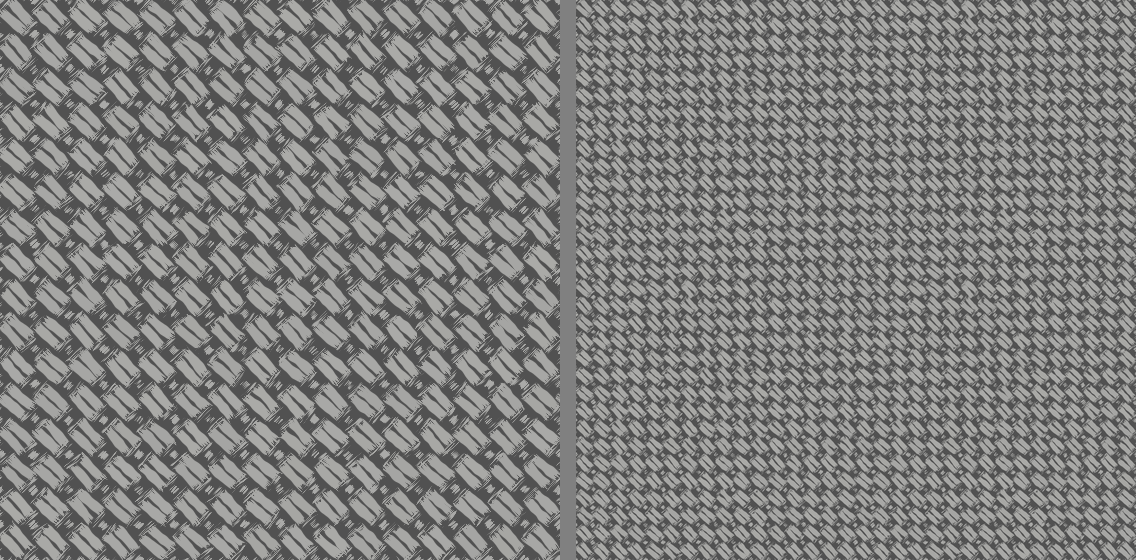
Left, the tile; right, the same tile 2 across and 2 down.
Reproduce this pattern procedurally as a WebGL 1 fragment shader.

```glsl
precision highp float;
// Dry-brush basket weave: a 16 x 16 grid of paired pale diagonal strokes on
// dark grey. Each stroke is a jittered box, broken by stretched gradient noise;
// dry cross strokes add hatching, and seeds wrap so that the sheet tiles.

uniform vec2 u_resolution;

#define REPEATS 16.0
#define GROUND vec3(0.318, 0.318, 0.318)
#define PAINT vec3(0.668, 0.668, 0.658)
#define STROKE_HALF vec2(0.44, 0.137)  // half length and half width, in cells
#define PAIR_OFFSET 0.172              // stroke axis to pair centre
#define BRISTLES 26.0                  // noise cells across one repeat
#define LOADING 0.72                   // paint held at the middle of a stroke
#define END_WEAR 0.75                  // paint lost at the stroke ends
#define TILT 0.2                       // range of random stroke angles
#define PATCH_HALF vec2(0.15, 0.10)
#define FRINGE_HALF vec2(0.42, 0.075)

float hash(vec2 p) {
  vec3 q = fract(vec3(p.xyx) * 0.1031);
  q += dot(q, q.yzx + 33.33);
  return fract((q.x + q.y) * q.z);
}

float cornerSlope(vec2 corner, vec2 offset) {
  float angle = 6.28318 * hash(corner);
  return dot(vec2(cos(angle), sin(angle)), offset);
}

float gradientNoise(vec2 p) {
  vec2 i = floor(p), f = p - i;
  vec2 w = f * f * f * (f * (f * 6.0 - 15.0) + 10.0);
  vec2 e = vec2(1.0, 0.0);
  float low = mix(cornerSlope(i, f), cornerSlope(i + e, f - e), w.x);
  float high = mix(cornerSlope(i + e.yx, f - e.yx),
                   cornerSlope(i + 1.0, f - 1.0), w.x);
  return mix(low, high, w.y);
}

// Coverage of one stroke lying along q.x; dryness thins its paint.
float brush(vec2 q, vec2 halfSize, float dryness, vec2 seed, float pixel) {
  float tilt = TILT * (hash(seed) - 0.5);
  q += tilt * vec2(-q.y, q.x);
  q.x += 0.08 * (hash(seed + 3.1) - 0.5);
  q.y += 0.3 * (hash(seed + 7.7) - 0.5) * q.x * q.x;
  if (abs(q.x) > halfSize.x * 1.4 || abs(q.y) > halfSize.y + 0.08) return 0.0;

  // Ragged outline
  float ends = halfSize.x * (1.0 + 0.4 * gradientNoise(seed + vec2(0.5, q.y * 14.0)));
  float sides = halfSize.y + 0.04 * gradientNoise(seed + vec2(q.x * 4.0, 0.5));
  float inside = min(ends - abs(q.x), sides - abs(q.y));
  float body = smoothstep(-0.7 * pixel, 0.7 * pixel, inside);

  // Bristle streaks, opening towards the ends
  float bristle = gradientNoise(seed + q * vec2(2.5, BRISTLES));
  float wear = dryness + END_WEAR * smoothstep(0.45, 1.1, abs(q.x) / halfSize.x);
  float soft = max(0.3 * pixel * BRISTLES, 0.03);
  return body * smoothstep(-soft, soft, bristle + LOADING - wear);
}

void main() {
  vec2 p = gl_FragCoord.xy / u_resolution * REPEATS;
  float pixel = REPEATS / min(u_resolution.x, u_resolution.y);
  vec2 home = floor(p);
  float paint = 0.0;

  for (int y = -1; y <= 1; y++) {
    for (int x = -1; x <= 1; x++) {
      vec2 cell = home + vec2(float(x), float(y));
      vec2 seed = mod(cell, REPEATS) * vec2(17.0, 23.0) + 5.0;
      vec2 d = p - cell - vec2(0.48, 0.51);
      // Diagonal axes: x runs down to the right, y up to the right
      vec2 q = vec2(d.x - d.y, d.x + d.y) * 0.70711;
      float shade = 1.0 - 0.06 * hash(seed + 41.0);

      // Paired strokes and the dry fringes that cross their ends
      for (int k = 0; k < 2; k++) {
        float side = float(k) * 2.0 - 1.0;
        vec2 strokeSeed = seed + side * 301.0 + 700.0;
        float stroke = brush(q - vec2(0.0, side * PAIR_OFFSET),
                             STROKE_HALF, 0.0, strokeSeed, pixel);
        vec2 across = q.yx - vec2(0.0, side * 0.47);
        float fringe = brush(across, FRINGE_HALF, 0.78, strokeSeed + 93.0, pixel);
        paint = max(paint, max(stroke * shade, fringe));
      }

      // Small worn patch in the dark crossing
      float dryness = 0.35 + 0.4 * hash(seed + 59.0);
      float patchPaint = brush(q.yx - vec2(0.0, 0.70711), PATCH_HALF,
                               dryness, seed + 1500.0, pixel);
      paint = max(paint, patchPaint);
    }
  }
  gl_FragColor = vec4(mix(GROUND, PAINT, paint), 1.0);
}
```
